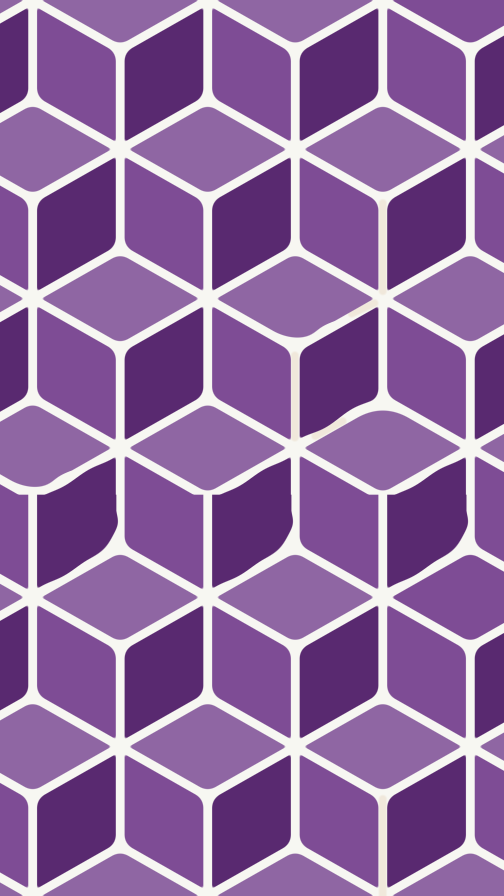
Give the GLSL for this pattern, as a Shadertoy shader.

```glsl
// Tumbling-block tiling: three rhombic faces per cube, parted by pale lines.
// Each face is a rounded rhombus on a staggered lattice; a few cells carry
// softened corners, a flat seam and cream stains as wear.

#define ROWS 6.0            // cube rows down the canvas
#define X_SCALE 0.985       // slight widening of the cubes
#define X_START 0.2155      // centre of the first lid in odd rows
#define LINE_HALF 0.029     // half width of the lines, in rows
#define ROUND_WIDE 0.055    // rounding at wide corners
#define ROUND_SHARP 0.022   // rounding at sharp corners
#define SEAM_TOP 3.3125     // where the seam cuts the pattern
#define SEAM_END 3.42       // where the pattern resumes
#define LINE_COLOR vec3(0.97, 0.97, 0.95)
#define LID_COLOR vec3(0.56, 0.40, 0.64)
#define LEFT_COLOR vec3(0.495, 0.30, 0.585)
#define RIGHT_COLOR vec3(0.35, 0.16, 0.44)

const float SPACING = 1.1547005;     // lattice step across
const float HALF_FACE = SPACING / 4.0;

float smoothMax(float a, float b, float k) {
    float h = max(k - abs(a - b), 0.0) / k;
    return max(a, b) + h * h * k * 0.25;
}

float segmentDistance(vec2 p, vec2 a, vec2 b) {
    vec2 d = b - a;
    return length(p - a - d * clamp(dot(p - a, d) / dot(d, d), 0.0, 1.0));
}

// Cream discolouration along a few lines
float stainMask(vec2 p) {
    float d = segmentDistance(p, vec2(2.525, 1.36), vec2(2.525, 1.95));
    d = min(d, segmentDistance(p, vec2(1.945, 2.38), vec2(1.945, 2.93)));
    d = min(d, segmentDistance(p, vec2(2.525, 5.35), vec2(2.525, 6.0)));
    d = min(d, segmentDistance(p, vec2(2.08, 2.92), vec2(2.26, 2.82)));
    d = min(d, segmentDistance(p, vec2(2.32, 2.10), vec2(2.47, 2.03)));
    return 1.0 - smoothstep(0.015, 0.035, d);
}

// Kind 0 is the lid, 1 the left side, 2 the right side
vec4 cubeFace(vec2 p, int kind, float px) {
    vec2 offset = kind == 0 ? vec2(0.0)
                : vec2(kind == 1 ? -HALF_FACE : HALF_FACE, 0.5);
    float row = round(p.y - offset.y);
    float stagger = mod(row, 2.0) < 0.5 ? 0.5 * SPACING : 0.0;
    float x = p.x - offset.x - X_START - stagger;
    float column = round(x / SPACING);
    vec2 q = vec2(x - column * SPACING, p.y - offset.y - row);

    // Edge normals chosen so that equal signs mark the wide corners
    vec2 normalA = kind == 0 ? vec2(-0.5, 0.8660254) : vec2(1.0, 0.0);
    vec2 normalB = vec2(0.5, kind == 1 ? -0.8660254 : 0.8660254);
    float a = dot(q, normalA);
    float b = dot(q, normalB);
    float rounding = a * b > 0.0 ? ROUND_WIDE : ROUND_SHARP;

    // Worn corners
    bool low = a > 0.0 && b > 0.0;
    bool high = a < 0.0 && b < 0.0;
    if (kind == 0 && low && ((row == 2.0 && column == 1.0) ||
                             (row == 3.0 && column == 0.0))) {
        rounding = 0.15;
        b += 0.008 * sin(a * 24.0);
    }
    if (kind == 0 && high && row == 3.0 && column == 2.0) rounding = 0.17;
    if (kind == 2 && row == 3.0) {
        if (low) rounding = 0.18;
        float bulge = (q.y - 0.01) * 14.0;
        if (a > 0.0) a -= 0.018 * exp(-bulge * bulge);
        b += 0.007 * sin(a * 20.0);
    }
    if (kind == 2 && row == 2.0 && column == 1.0 && b > 0.0)
        b += 0.010 * sin(a * 18.0);

    float d = smoothMax(abs(a), abs(b), rounding) - HALF_FACE + LINE_HALF;
    vec3 color = kind == 0 ? LID_COLOR : kind == 1 ? LEFT_COLOR : RIGHT_COLOR;
    // Some lids in the last column take the deeper tone
    if (kind == 0 && column == 2.0 && mod(row, 4.0) < 0.5) color = LEFT_COLOR;
    return vec4(color, 1.0 - smoothstep(-0.7 * px, 0.7 * px, d));
}

vec3 cubePattern(vec2 p, float px) {
    vec3 color = mix(LINE_COLOR, vec3(0.94, 0.91, 0.86), stainMask(p));
    for (int kind = 0; kind < 3; kind++) {
        vec4 face = cubeFace(p, kind, px);
        color = mix(color, face.rgb, face.a);
    }
    return color;
}

void mainImage(out vec4 fragColor, in vec2 fragCoord) {
    float px = ROWS / iResolution.y;
    // Rows are counted downward from the top edge
    vec2 p = vec2(fragCoord.x * X_SCALE, iResolution.y - fragCoord.y) * px;

    // Just below the seam the sides run straight up to the cut
    vec3 above = cubePattern(p, px);
    vec3 below = cubePattern(vec2(p.x, max(p.y, SEAM_END)), px);
    float cut = smoothstep(SEAM_TOP - 0.7 * px, SEAM_TOP + 0.7 * px, p.y);
    fragColor = vec4(mix(above, below, cut), 1.0);
}
```
